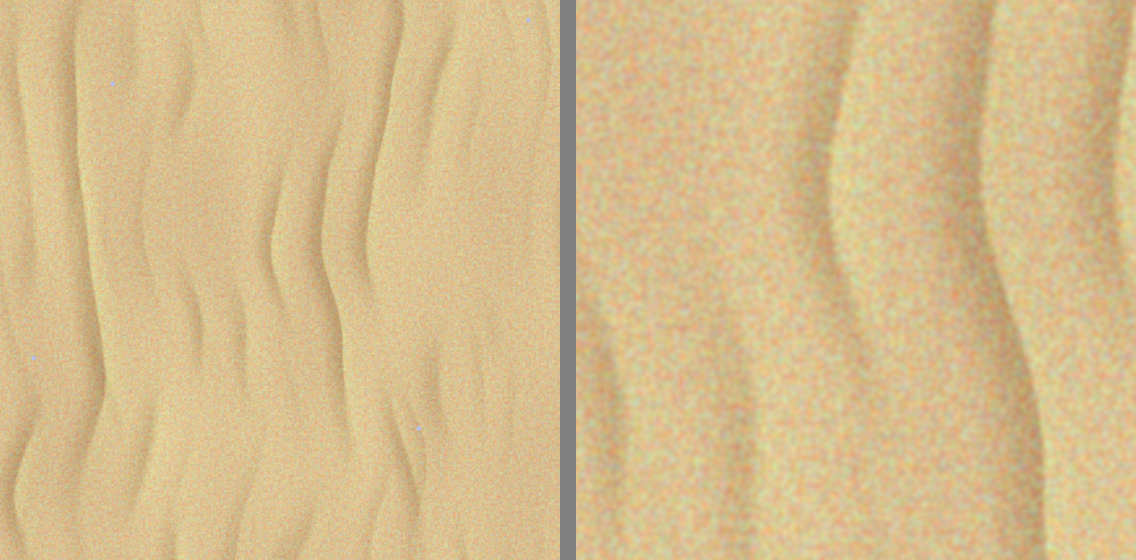
Left: the whole. Right: its middle third, enlarged.
Give the GLSL for this texture, as a WebGL 1 fragment shader.

```glsl
precision highp float;
// Wind-blown sand with upright, wandering ripples lit from the right.
// Warped columns carry broken crests (soft shadow, crisp edge, pale lee);
// coloured gradient noise adds the grain, and a few blue specks lie on top.
uniform vec2 u_resolution;

const vec3 SAND = vec3(0.858, 0.757, 0.572);
const vec3 SHADOW_TINT = vec3(-0.105, -0.122, -0.115);
const vec3 LIGHT_TINT = vec3(0.008, 0.042, 0.012);
const vec3 PINK_SHIFT = vec3(0.075, -0.125, -0.050);
const vec3 BLUE_SHIFT = vec3(-0.070, 0.012, 0.145);
const vec3 SPECK = vec3(0.70, 0.75, 0.96);

vec2 hash2(vec2 p) {
  vec3 q = fract(vec3(p.xyx) * vec3(0.1031, 0.1030, 0.0973));
  q += dot(q, q.yzx + 33.33);
  return fract((q.xx + q.yz) * q.zy);
}

float cornerSlope(vec2 cell, vec2 offset) {
  float angle = 6.28318 * hash2(cell).x;
  return dot(vec2(cos(angle), sin(angle)), offset);
}

float gradientNoise(vec2 p) {
  vec2 i = floor(p);
  vec2 f = p - i;
  vec2 u = f * f * f * (f * (f * 6.0 - 15.0) + 10.0);
  vec2 e = vec2(1.0, 0.0);
  float low = mix(cornerSlope(i, f), cornerSlope(i + e.xy, f - e.xy), u.x);
  float high = mix(cornerSlope(i + e.yx, f - e.yx), cornerSlope(i + e.xx, f - e.xx), u.x);
  return mix(low, high, u.y);
}

// Bends the columns sideways without folding them.
float wander(vec2 p, float seed) {
  float broad = gradientNoise(p * vec2(2.0, 2.6) + seed);
  float fine = gradientNoise(p * vec2(3.5, 6.0) + seed + 19.0);
  return 0.10 * broad + 0.022 * fine;
}

// Returns shadow (x) and light (y) of one set of ripples.
vec2 ripples(vec2 p, float columns, float seed) {
  float phase = (p.x + wander(p, seed)) * columns + seed;
  float id = floor(phase);
  float t = phase - id;
  vec2 along = vec2(id * 7.37 + seed, p.y * 3.1 + id * 3.71);
  float strength = smoothstep(-0.18, 0.42, gradientNoise(along));
  float crest = 0.52 + 0.16 * gradientNoise(along + 57.3);
  float softness = mix(0.30, 0.07, strength);
  float lee = smoothstep(crest - 0.4 * softness, crest + 0.6 * softness, t);
  float shadow = smoothstep(0.02, crest, t) * (1.0 - lee);
  float light = lee * (1.0 - smoothstep(crest, 0.99, t));
  return vec2(shadow, light) * strength;
}

// Two octaves of fine noise, about one grain wide.
float grain(vec2 p, float seed) {
  return 0.75 * gradientNoise(p * 215.0 + seed) + 0.45 * gradientNoise(p * 105.0 + seed + 7.7);
}

// One small round speck at a random place in each cell.
float specks(vec2 p, float cells, float radius, float soft) {
  vec2 cell = floor(p * cells);
  vec2 center = (cell + mix(vec2(0.06), vec2(0.94), hash2(cell + 41.0))) / cells;
  return 1.0 - smoothstep(radius - soft, radius + soft, length(p - center));
}

void main() {
  float side = min(u_resolution.x, u_resolution.y);
  vec2 p = gl_FragCoord.xy / side;

  // Relief: main ripples, fainter narrow ones, and gentle swells
  vec2 relief = ripples(p, 10.5, 3.0) + 0.4 * ripples(p, 15.0, 28.0);
  float swell = gradientNoise(p * vec2(8.0, 2.4) + 71.0);
  vec3 color = SAND + SHADOW_TINT * relief.x + LIGHT_TINT * relief.y;
  color += vec3(0.035, 0.050, 0.035) * swell;

  // Grain: pink to green, blue to yellow, and plain brightness
  color += PINK_SHIFT * grain(p, 11.3);
  color += BLUE_SHIFT * grain(p, 163.9);
  color += 0.065 * grain(p, 317.1);

  // Specks
  float soft = max(0.0012, 0.7 / side);
  color = mix(color, SPECK, 0.9 * specks(p, 2.0, 0.0040, soft));

  gl_FragColor = vec4(clamp(color, 0.0, 1.0), 1.0);
}
```
